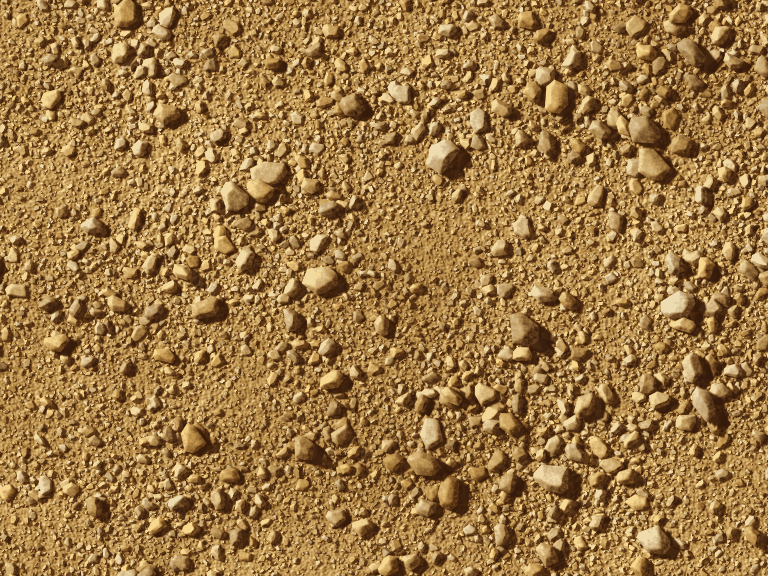
Reproduce this texture procedurally as a WebGL 2 fragment shader.

```glsl
#version 300 es
precision highp float;
precision highp int;
// Dry ochre gravel in low sun: rough soil under six layers of faceted stones,
// painted from fine grit to large rocks, each stone casting a swept shadow.
// Light is kept as one tone value, then mapped through a ramp of earth colours.

uniform vec2 u_resolution;
out vec4 fragColor;

const float TAU = 6.28318;
const vec3 SUN = vec3(-0.70, 0.38, 0.60);   // direction towards the light
const int LAYERS = 6;
const int SIDES = 7;
const float FINEST_CELL = 0.0078;           // in canvas heights
const float LAYER_GROWTH = 1.54;
const float DENSITY_FINE = 0.74;
const float DENSITY_COARSE = 0.18;
const float CLUSTERING = 0.6;
const float FACET_SHARPNESS = 12.0;
const float SHADOW_REACH = 1.3;
const float SHADOW_FINE = 0.36;             // light left in shadows of grit
const float SHADOW_COARSE = 0.08;           // and of rocks
const float AMBIENT = 0.17;
const float SUNLIGHT = 0.95;
const float SOIL_TONE = 0.58;
const float SOIL_RELIEF = 0.6;
const float BROAD_VARIATION = 0.22;
const vec3 WARM_TINT = vec3(1.02, 0.98, 0.86);
const vec3 GREY_TINT = vec3(0.98, 1.0, 1.10);
const vec3 EARTH[6] = vec3[6](
    vec3(0.20, 0.10, 0.04), vec3(0.41, 0.26, 0.11), vec3(0.60, 0.45, 0.24),
    vec3(0.75, 0.60, 0.35), vec3(0.83, 0.71, 0.49), vec3(0.95, 0.86, 0.63));

// Three random values in 0..1 from an integer cell and a salt
vec3 hash3(ivec2 cell, int salt) {
    uvec3 v = uvec3(ivec3(cell, salt)) * 1664525u + 1013904u;
    v.x += v.y * v.z; v.y += v.z * v.x; v.z += v.x * v.y;
    v ^= v >> 16u;
    v.x += v.y * v.z; v.y += v.z * v.x; v.z += v.x * v.y;
    return vec3(v >> 8u) / 16777216.0;
}

float cornerSlope(ivec2 cell, vec2 offset) {
    float angle = TAU * hash3(cell, 977).x;
    return dot(vec2(cos(angle), sin(angle)), offset);
}

float gradientNoise(vec2 p) {
    ivec2 cell = ivec2(floor(p));
    vec2 f = fract(p);
    vec2 w = f * f * f * (f * (f * 6.0 - 15.0) + 10.0);
    float low = mix(cornerSlope(cell, f),
                    cornerSlope(cell + ivec2(1, 0), f - vec2(1, 0)), w.x);
    float high = mix(cornerSlope(cell + ivec2(0, 1), f - vec2(0, 1)),
                     cornerSlope(cell + ivec2(1, 1), f - vec2(1, 1)), w.x);
    return mix(low, high, w.y);
}

float soilHeight(vec2 p) {
    return gradientNoise(p * 45.0) + 0.7 * gradientNoise(p * 105.0 + 7.3)
         + 0.6 * gradientNoise(p * 210.0 + 3.1);
}

// Stones gather in drifts, thicker towards the upper right
float drift(vec2 p) {
    return gradientNoise(p * 3.1 + 5.7) + 0.6 * gradientNoise(p * 8.0)
         + 0.22 * (p.x - 0.75) + 0.18 * (p.y - 0.5);
}

// Paints one stone over surface = (tone, greyness); q is in stone radii
void paintStone(inout vec2 surface, vec2 q, ivec2 cell, int salt,
                float blur, float grain, float shadowTone) {
    vec3 look = hash3(cell, salt + 1);
    vec3 form = hash3(cell, salt + 2);
    float height = mix(0.2, 0.65, form.x);
    float axisAngle = TAU * form.y;
    vec2 axis = vec2(cos(axisAngle), sin(axisAngle));
    vec2 throwVec = -normalize(SUN.xy) * height * SHADOW_REACH;

    // Each side is a sloping plane; a soft minimum blends their normals
    vec2 tilt = (hash3(cell, salt + 3).xy - 0.5) * 0.7;
    float topHeight = height - dot(tilt, q);
    vec3 normal = vec3(tilt, 1.0) * exp(-FACET_SHARPNESS * topHeight);
    float inside = 9.0;
    vec3 swept = vec3(9.0);
    for (int k = 0; k < SIDES; k++) {
        vec3 side = hash3(cell, salt + 10 + k);
        float angle = axisAngle + TAU * (float(k) + 0.75 * side.x) / float(SIDES);
        vec2 dir = vec2(cos(angle), sin(angle));
        float extent = mix(0.58, 1.0, abs(dot(dir, axis))) * mix(0.75, 1.0, side.y);
        float depth = extent - dot(q, dir);
        float steep = mix(0.8, 2.4, side.z);
        inside = min(inside, depth);
        swept = min(swept, depth + vec3(0.3, 0.65, 1.0) * dot(throwVec, dir));
        float weight = exp(-FACET_SHARPNESS * max(depth, -0.3) * steep);
        normal += vec3(dir * steep, 1.0) * weight;
    }

    float reach = max(swept.x, max(swept.y, swept.z));
    float shadow = smoothstep(-blur - 0.05, blur + 0.04, reach);
    surface.x *= mix(1.0, shadowTone, shadow);

    float light = max(dot(normalize(normal), normalize(SUN)), 0.0);
    float tone = mix(0.7, 1.18, look.x) * (AMBIENT + SUNLIGHT * light) + grain;
    surface = mix(surface, vec2(tone, look.y), smoothstep(-blur, blur, inside));
}

// One turned grid of stones, visited against the light
void paintLayer(inout vec2 surface, vec2 p, int layer, float pixel, float grain) {
    float level = float(layer) / float(LAYERS - 1);
    float size = FINEST_CELL * pow(LAYER_GROWTH, float(layer));
    float turnAngle = 0.35 + 0.9 * float(layer);
    mat2 turn = mat2(cos(turnAngle), sin(turnAngle), -sin(turnAngle), cos(turnAngle));
    vec2 local = turn * p;
    ivec2 home = ivec2(floor(local / size));
    int salt = 100 * (layer + 1);
    for (int n = 0; n < 9; n++) {
        ivec2 cell = home + ivec2(1 - n % 3, n / 3 - 1);
        vec3 place = hash3(cell, salt);
        vec2 centre = (vec2(cell) + mix(vec2(0.12), vec2(0.88), place.xy)) * size;
        float radius = size * mix(0.27, 0.52, hash3(cell, salt + 4).x);
        vec2 q = (local - centre) * turn / radius;
        if (dot(q, q) > 4.5) continue;
        float density = mix(DENSITY_FINE, DENSITY_COARSE, level)
                      + CLUSTERING * drift(centre * turn);
        if (place.z < density)
            paintStone(surface, q, cell, salt, 0.7 * pixel / radius, grain,
                       mix(SHADOW_FINE, SHADOW_COARSE, level));
    }
}

vec3 earthRamp(float tone) {
    vec3 colour = EARTH[0];
    for (int i = 1; i < 6; i++)
        colour = mix(colour, EARTH[i], clamp(tone * 5.0 - float(i - 1), 0.0, 1.0));
    return colour;
}

void main() {
    vec2 p = gl_FragCoord.xy / u_resolution.y;
    // Soil lit by its slope towards the sun
    float slope = soilHeight(p) - soilHeight(p + normalize(SUN.xy) * 0.003);
    vec2 surface = vec2(SOIL_TONE + SOIL_RELIEF * slope, 0.25);
    float grain = 0.16 * gradientNoise(p * 120.0) + 0.14 * gradientNoise(p * 250.0);
    for (int layer = 0; layer < LAYERS; layer++)
        paintLayer(surface, p, layer, 1.0 / u_resolution.y, grain);
    float broad = gradientNoise(p * 2.3 + 1.9) + 0.7 * gradientNoise(p * 6.0 + 4.4);
    float tone = surface.x * (1.0 + BROAD_VARIATION * broad);
    vec3 colour = earthRamp(tone) * mix(WARM_TINT, GREY_TINT, surface.y);
    fragColor = vec4(clamp(colour, 0.0, 1.0), 1.0);
}
```
